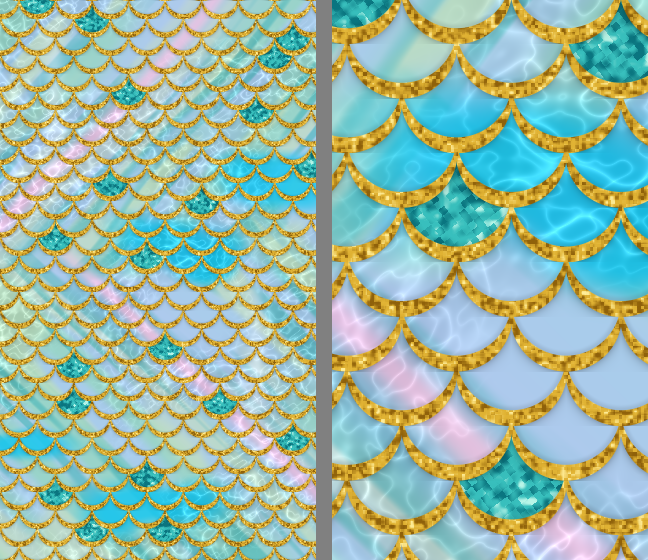
Left, the full canvas; right, a detail of the centre.
A Shadertoy shader for this pattern:

```glsl
// Mermaid scales: staggered rows of round scales, each edged by a gold glitter
// crescent, over one continuous sheet of iridescent foil. A few scales, one per
// block of four by four, are filled with turquoise flakes instead.

float hash(vec2 p) {
    vec3 q = fract(p.xyx * 0.1031);
    q += dot(q, q.yzx + 33.33);
    return fract((q.x + q.y) * q.z);
}

float noise(vec2 p) {
    vec2 i = floor(p), f = fract(p);
    f = f * f * (3.0 - 2.0 * f);
    return mix(mix(hash(i), hash(i + vec2(1, 0)), f.x),
               mix(hash(i + vec2(0, 1)), hash(i + vec2(1, 1)), f.x), f.y);
}

// Coloured streaks across s, running along t, with a pink gleam at s = 0
vec3 sheen(float s, float t) {
    s += 0.05 * (noise(vec2(s * 3.0, t * 2.0)) - 0.5);
    vec3 col = mix(vec3(0.60, 0.83, 0.79), vec3(0.66, 0.80, 0.92),
                   smoothstep(0.3, 0.7, noise(vec2(s * 9.0, t * 1.2))));
    col = mix(col, vec3(0.78, 0.88, 0.74),
              0.65 * smoothstep(0.55, 0.8, noise(vec2(s * 14.0 + 7.0, t * 2.0))));
    col = mix(col, vec3(0.28, 0.71, 0.72),
              0.6 * smoothstep(0.65, 0.85, noise(vec2(s * 22.0 + 3.0, t * 1.5))));
    col = mix(col, vec3(0.73, 0.77, 0.95), 0.45 * exp(-s * s * 50.0));
    return mix(col, vec3(0.94, 0.77, 0.90), 0.85 * exp(-s * s * 900.0));
}

// Foil sheet; q is in canvas widths, downwards from the top left
vec3 foil(vec2 q) {
    vec2 warp = vec2(noise(q * 6.0), noise(q * 6.0 + 19.0)) - 0.5;
    float fold = smoothstep(0.70, 0.86, q.y + 0.3 * warp.x);
    vec3 col = mix(sheen(q.x + 0.9 * q.y - 0.67, q.y - q.x),
                   sheen(q.x - q.y + 0.57, q.x + q.y), fold);

    // Cyan pools and pale upright gleams, once in each half
    for (float j = 0.0; j < 2.0; j++) {
        vec2 mid = vec2(0.56 - 0.07 * j, 0.80 + 0.81 * j);
        vec2 side = vec2(0.87 - 0.79 * j, 0.58 + 0.82 * j);
        float pool = min(length((q - mid + 0.12 * warp) / vec2(0.25, 0.11)),
                         length((q - side + 0.12 * warp) / vec2(0.18, 0.08)));
        col = mix(col, vec3(0.10, 0.78, 0.94), 0.85 * (1.0 - smoothstep(0.5, 1.2, pool)));
        vec2 gleam = (q - vec2(0.17 + 0.64 * j, 0.33 + 0.85 * j)) / vec2(0.03, 0.24);
        col = mix(col, vec3(0.87, 0.93, 0.97), 0.6 * exp(-dot(gleam, gleam)));
    }

    // Crinkles: thin bright ridges with faint hollows beside them
    vec2 c = mat2(0.8, 0.6, -0.6, 0.8) * q * vec2(1.0, 1.3) + 0.05 * warp;
    float ridge = 1.0 - abs(2.0 * noise(c * 24.0) - 1.0);
    float fine = 1.0 - abs(2.0 * noise(c.yx * 52.0) - 1.0);
    float patches = smoothstep(0.35, 0.75, noise(q * 5.0 + 40.0));
    return col + patches * (0.17 * pow(ridge, 7.0) + 0.12 * pow(fine, 5.0) - 0.06);
}

vec3 goldGlitter(vec2 p) {
    float grain = noise(p * 23.0) * 0.6 + hash(floor(p * 30.0)) * 0.4;
    vec3 col = mix(vec3(0.56, 0.38, 0.04), vec3(0.88, 0.70, 0.20),
                   smoothstep(0.15, 0.6, grain));
    return mix(col, vec3(1.0, 0.93, 0.60), smoothstep(0.62, 0.95, grain));
}

vec3 turquoiseFlakes(vec2 p) {
    float flake = 0.6 * noise(p * 13.0) + 0.4 * hash(floor(mat2(0.8, 0.6, -0.6, 0.8) * p * 15.0));
    vec3 col = mix(vec3(0.04, 0.46, 0.50), vec3(0.22, 0.75, 0.74),
                   smoothstep(0.2, 0.6, flake));
    return mix(col, vec3(0.72, 0.96, 0.91), smoothstep(0.65, 0.9, flake));
}

// True for one randomly picked cell in each block of four by four
bool isFlaked(vec2 cell) {
    vec2 block = floor(cell / 4.0);
    vec2 pick = floor(4.0 * vec2(hash(block + 11.0), hash(block + 47.0)));
    return mod(cell, 4.0) == pick;
}

void mainImage(out vec4 fragColor, in vec2 fragCoord) {
    // One unit is the width of a scale; y runs downwards
    float unit = 8.65 / iResolution.x;
    vec2 p = vec2(fragCoord.x, iResolution.y - fragCoord.y) * unit;

    vec3 sheet = foil(p / 8.65);
    vec3 gold = goldGlitter(p);
    vec3 flakes = turquoiseFlakes(p);
    vec3 col = sheet;

    // Layer the overlapping rows from back to front
    float frontRow = ceil((p.y - 1.03) / 0.498);
    for (float i = 2.0; i >= 0.0; i--) {
        float row = frontRow + i;
        float shift = 0.52 - 0.5 * mod(row, 2.0);
        float column = round(p.x - shift);
        vec2 local = p - vec2(column + shift, 0.52 + 0.498 * row);
        float outer = length(local) - 0.51;
        float inner = length(local + vec2(0.0, 0.135)) - 0.5;

        vec3 scale = isFlaked(vec2(column, row)) ? flakes : sheet;
        scale *= 1.0 - 0.10 * smoothstep(-0.06, 0.0, inner);
        scale = mix(scale, gold, clamp(0.5 + inner / unit, 0.0, 1.0));

        // Soft shadow on the row behind, then the scale itself
        col *= 1.0 - 0.22 * exp(-max(outer, 0.0) * 28.0);
        col = mix(col, scale, clamp(0.5 - outer / unit, 0.0, 1.0));
    }
    fragColor = vec4(clamp(col, 0.0, 1.0), 1.0);
}
```
